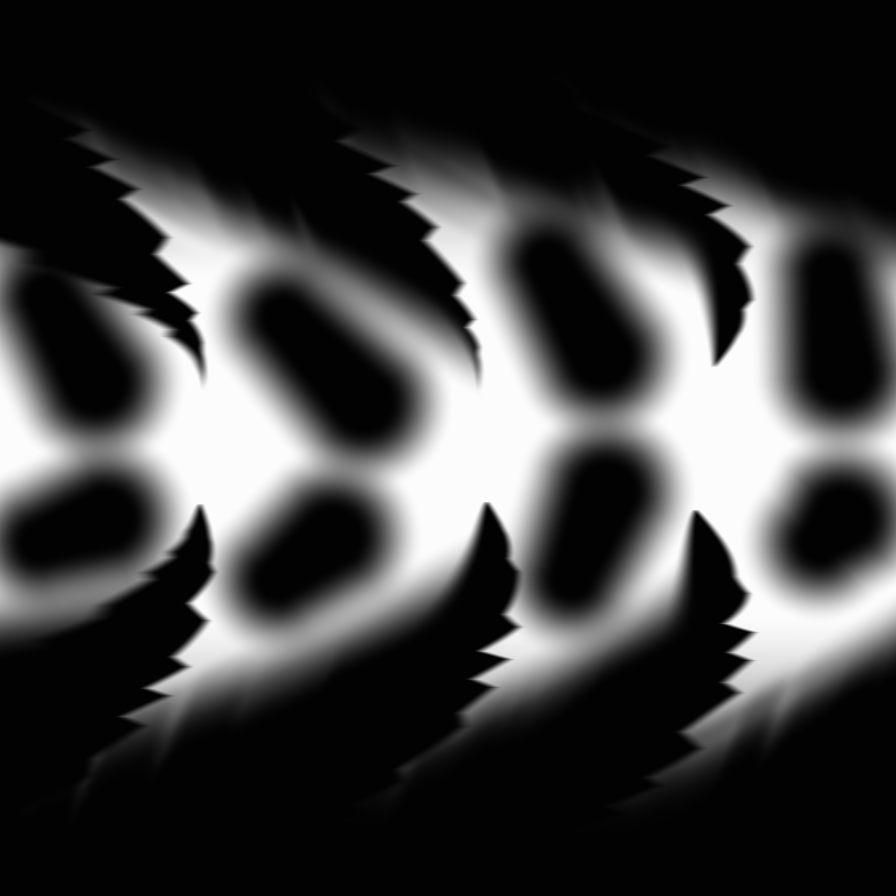
A Shadertoy shader for this background:

```glsl
#define MID 0.5
#define EDGE 0.005
#define TOOTH_PITCH 0.043
#define TOOTH_DEPTH 0.032
#define RIM_SOFT 0.09
#define HOLE_SOFT 0.037
#define HOLE_INNER 0.066
#define HOLE_OUTER 0.055
#define SPIKE 0.05
#define BLACK vec3(0.008)
#define WHITE vec3(0.99)

float hash(float n) { return fract(sin(n * 127.1) * 43758.5453); }

float noise(float x) {
    float i = floor(x), f = fract(x);
    return mix(hash(i), hash(i + 1.0), f * f * (3.0 - 2.0 * f));
}

// Slanted teeth of uneven depth, growing away from the gap tip
float teeth(float t, float seed) {
    float k = t / TOOTH_PITCH + 0.25 * sin(t * 37.0 + seed);
    float f = fract(k);
    float saw = f < 0.72 ? f / 0.72 : (1.0 - f) / 0.28;
    float depth = 0.5 + 0.7 * hash(floor(k) + seed * 7.0);
    return TOOTH_DEPTH * depth * saw * smoothstep(0.02, 0.16, t);
}

// Tapered capsule, from inner to outer end
float capsule(vec2 p, vec2 a, vec2 b) {
    vec2 ab = b - a;
    float h = clamp(dot(p - a, ab) / dot(ab, ab), 0.0, 1.0);
    return length(p - a - ab * h) - mix(HOLE_INNER, HOLE_OUTER, h);
}

// Swept fins, parted by toothed gaps; p.y is the distance from the spine
float fins(vec2 p, bool top) {
    // One component per gap: tip position, then shape of its two sides
    vec4 tipX  = top ? vec4(0.228, 0.536, 0.797, 1.061) : vec4(0.224, 0.544, 0.777, 1.061);
    vec4 tipV  = top ? vec4(0.064, 0.064, 0.09, 0.07) : vec4(0.0625, 0.06, 0.069, 0.07);
    vec4 lean  = top ? vec4(0.05, 0.05, 0.9, 0.0) : vec4(0.4, 0.7, 0.95, 0.0);
    vec4 sweep = top ? vec4(1.7, 1.75, 4.5, 0.0) : vec4(2.64, 3.2, 3.5, 0.0);
    vec4 flare = top ? vec4(8.0, 4.6, 1.2, 0.0) : vec4(6.0, 2.5, 0.1, 0.0);
    // Outer rim of each fin: height at its right end, and slope
    vec4 rimV  = top ? vec4(0.2, 0.142, 0.245, 0.23) : vec4(0.192, 0.17, 0.197, 0.206);
    vec4 slope = top ? vec4(0.3, 0.56, 0.36, 0.41) : vec4(0.17, 0.5, 0.62, 0.65);

    float side = top ? 3.0 : 11.0;
    float fray = smoothstep(0.2, 0.33, p.y);
    float spikes = SPIKE * fray * (pow(noise(p.x * 40.0 + p.y * 14.0 + side), 3.0) - 0.25);
    float streak = 1.0 + 0.5 * fray * (noise((p.y + 0.6 * p.x) * 48.0 + side) - 0.5);
    float light = 0.0, leftMask = 1.0;

    for (int i = 0; i < 4; i++) {
        float t = max(p.y - tipV[i], 0.0);
        float seed = side + float(i);
        float right = tipX[i] - flare[i] * t * t;
        if (!top) right -= 0.05 * sqrt(t);
        if (i == 0) right -= 0.8 * teeth(t * 1.4, seed + 5.0);
        float soft = EDGE + 0.12 * t;
        float rightMask = smoothstep(-soft, soft, right - p.x);
        float rim = rimV[i] + slope[i] * (tipX[i] - p.x) + spikes;
        light += leftMask * rightMask * smoothstep(-0.01, RIM_SOFT, rim - p.y);

        // The far side of this gap starts the next fin
        float left = tipX[i] + lean[i] * t - sweep[i] * t * t - teeth(t, seed);
        float blur = EDGE + 0.025 * t;
        leftMask = smoothstep(-blur, blur, p.x - left);
    }
    return min(light, 1.0) * streak * (1.0 - smoothstep(0.18, 0.44, p.y));
}

// One soft dark hole per column on this side of the spine
float holes(vec2 p, bool top) {
    vec4 innerX = top ? vec4(0.107, 0.406, 0.671, 0.94) : vec4(0.117, 0.371, 0.677, 0.94);
    vec4 innerV = top ? vec4(0.073, 0.051, 0.103, 0.086) : vec4(0.079, 0.099, 0.049, 0.079);
    vec4 outerX = top ? vec4(0.052, 0.316, 0.612, 0.927) : vec4(0.045, 0.31, 0.638, 0.915);
    vec4 outerV = top ? vec4(0.168, 0.146, 0.207, 0.194) : vec4(0.105, 0.147, 0.145, 0.105);
    float light = 1.0;
    for (int i = 0; i < 4; i++) {
        float d = capsule(p, vec2(innerX[i], innerV[i]), vec2(outerX[i], outerV[i]));
        light *= smoothstep(-HOLE_SOFT, HOLE_SOFT, d);
    }
    return light;
}

void mainImage(out vec4 fragColor, in vec2 fragCoord) {
    vec2 uv = fragCoord / iResolution.xy;
    float v = uv.y - MID;
    vec2 up = vec2(uv.x, v), down = vec2(uv.x, -v);
    // Holes of both sides meet softly across the spine
    float light = fins(vec2(uv.x, abs(v)), v > 0.0);
    light *= holes(up, true) * holes(down, false);
    fragColor = vec4(mix(BLACK, WHITE, clamp(light, 0.0, 1.0)), 1.0);
}
```
